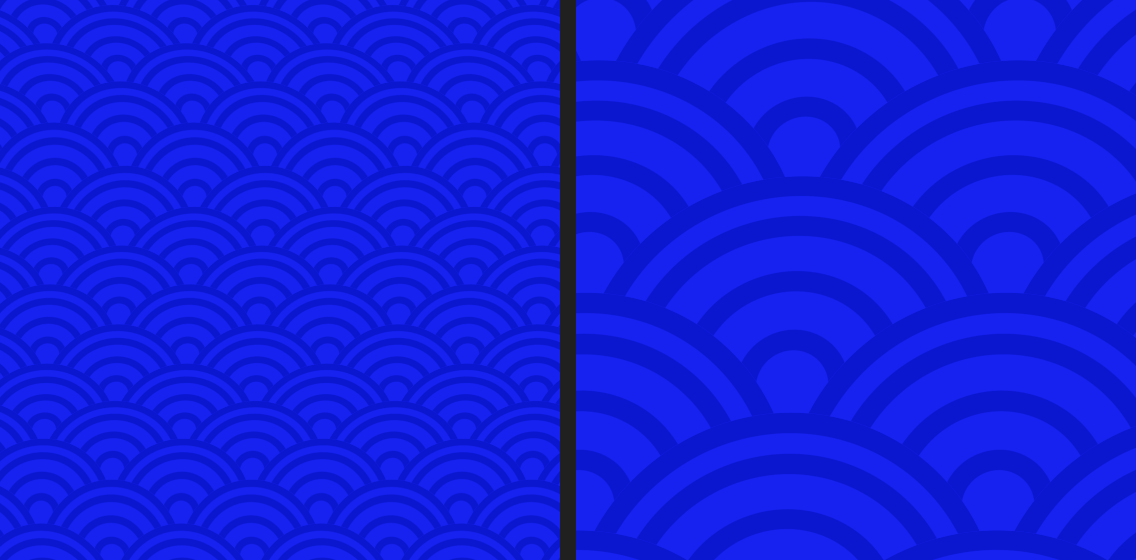
Left: the whole. Right: its middle third, enlarged.
Give the GLSL for this pattern, as a WebGL 2 fragment shader.

```glsl
#version 300 es
precision highp float;

#define COLUMNS 4.0
#define ROWS 14.0
#define SCALE_RADIUS 0.510
#define LINE_WIDTH 0.049
#define RING_RADII vec4(0.4855, 0.387, 0.252, 0.111)
#define FIRST_CENTRE vec2(0.343, 0.818)
#define SWAY 0.0114
#define SQUEEZE 0.0040
#define LIGHT_BLUE vec3(0.09, 0.13, 0.94)
#define DARK_BLUE vec3(0.04, 0.09, 0.81)

uniform vec2 u_resolution;
out vec4 fragColor;

const float TAU = 6.283185;

// Layered sines with whole periods, so the distortion wraps
vec2 handDrawnOffset(float down) {
    float a = TAU * down;
    float sway = cos(a - 2.225) + 0.26 * cos(2.0 * a - 2.957);
    float squeeze = sin(a - 0.66) + 0.69 * cos(2.0 * a + 0.246)
                  - 0.78 * sin(3.0 * a - 1.37);
    return vec2(SWAY * sway, SQUEEZE * squeeze);
}

// Antialiased fill: 1 inside a negative distance, 0 outside
float fill(float dist, float pixel) {
    return 1.0 - smoothstep(-0.75 * pixel, 0.75 * pixel, dist);
}

// Concentric lines inside one scale
float ringLines(float radius, float pixel) {
    vec4 d = abs(radius - RING_RADII) - 0.5 * LINE_WIDTH;
    float nearest = min(min(d.x, d.y), min(d.z, d.w));
    return fill(nearest, pixel);
}

void main() {
    vec2 uv = gl_FragCoord.xy / u_resolution;
    vec2 canvas = vec2(uv.x, 1.0 - uv.y);
    float pixel = COLUMNS / min(u_resolution.x, u_resolution.y);

    // One unit is the width of one scale
    vec2 p = (canvas - handDrawnOffset(canvas.y)) * COLUMNS - FIRST_CENTRE;
    float rowHeight = COLUMNS / ROWS;
    float firstRow = floor(p.y / rowHeight);

    // Lower rows overlap the ones above: paint back to front
    vec3 color = LIGHT_BLUE;
    for (int i = 0; i < 3; i++) {
        float row = firstRow + float(i);
        float stagger = 0.5 * mod(row, 2.0);
        vec2 local = vec2(fract(p.x - stagger + 0.5) - 0.5,
                          p.y - row * rowHeight);
        float radius = length(local);
        vec3 scaleColor = mix(LIGHT_BLUE, DARK_BLUE, ringLines(radius, pixel));
        color = mix(color, scaleColor, fill(radius - SCALE_RADIUS, pixel));
    }

    fragColor = vec4(color, 1.0);
}
```
